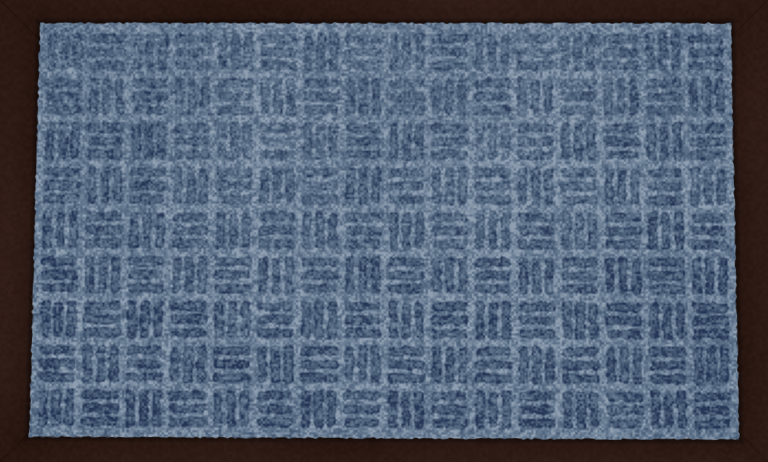
Give the GLSL for this pattern, as a Shadertoy shader.

```glsl
const vec2 TILES = vec2(16.0, 9.0);
const vec2 GRID_MARGIN = vec2(0.006, 0.016);   // plain pile around the tiles
const float BAR_PITCH = 0.30;
const vec2 BAR_HALF = vec2(0.43, 0.112);
const float BAR_ROUND = 0.07;
const float EDGE_WOBBLE = 0.07;
const float BAR_TONE = 0.35;
const float RIDGE_TONE = 0.70;
const float GRAIN = 0.95;
const float GRAIN_SCALE = 210.0;
const vec3 DEEP  = vec3(0.15, 0.21, 0.34);
const vec3 SLATE = vec3(0.28, 0.36, 0.46);
const vec3 STEEL = vec3(0.40, 0.48, 0.57);
const vec3 PALE  = vec3(0.56, 0.62, 0.69);
const vec3 RUBBER_DARK  = vec3(0.12, 0.055, 0.035);
const vec3 RUBBER_LIGHT = vec3(0.20, 0.12, 0.10);

float hash(vec2 p) {
    return fract(sin(dot(p, vec2(12.9898, 78.233))) * 43758.5453);
}

float noise(vec2 p) {
    vec2 i = floor(p), f = fract(p);
    f = f * f * (3.0 - 2.0 * f);
    return mix(mix(hash(i), hash(i + vec2(1, 0)), f.x),
               mix(hash(i + vec2(0, 1)), hash(i + vec2(1, 1)), f.x), f.y);
}

float roundBox(vec2 p, vec2 halfSize, float r) {
    vec2 q = abs(p) - halfSize + r;
    return length(max(q, 0.0)) + min(max(q.x, q.y), 0.0) - r;
}

// Signed distance to the nearest of three bars, turned in alternate tiles
float barDistance(vec2 cell, vec2 id) {
    vec2 p = cell - 0.5;
    if (mod(id.x + id.y, 2.0) < 0.5) p = p.yx;
    float bar = clamp(round(p.y / BAR_PITCH), -1.0, 1.0);
    p.y -= bar * BAR_PITCH;
    float trim = 0.03 * hash(id + bar * 7.3);
    return roundBox(p, BAR_HALF - vec2(trim, trim * 0.3), BAR_ROUND);
}

vec3 pileColor(float t) {
    vec3 c = mix(DEEP, SLATE, clamp(t * 3.0, 0.0, 1.0));
    c = mix(c, STEEL, clamp(t * 3.0 - 1.0, 0.0, 1.0));
    return mix(c, PALE, clamp(t * 3.0 - 2.0, 0.0, 1.0));
}

vec3 carpet(vec2 mat, vec2 p, float pixel) {
    vec2 g = (mat - GRID_MARGIN) / (1.0 - 2.0 * GRID_MARGIN) * TILES;
    vec2 id = floor(g);
    float wobble = noise(p * 90.0) - 0.5;
    float d = barDistance(fract(g), id) + EDGE_WOBBLE * wobble;
    vec2 outside = max(-g, g - TILES);
    d = max(d, max(outside.x, outside.y));

    // Relief is worn flatter towards the top and centre
    float wear = smoothstep(0.25, 0.85, mat.y) * (1.0 - 0.6 * abs(mat.x - 0.5));
    wear *= 0.6 + 0.5 * noise(p * 6.0);
    float soft = 0.025 + TILES.y * pixel * 0.5;
    float bar = 1.0 - smoothstep(-soft, soft, d);
    float rim = bar * (1.0 - smoothstep(0.0, 0.06, abs(d + 0.03)));

    float tone = mix(RIDGE_TONE, BAR_TONE, bar * (1.0 - 0.4 * wear));
    tone -= 0.12 * rim * (1.0 - 0.5 * wear);
    tone += 0.08 * (hash(id + 31.0) - 0.5) * bar;

    // Fibre speckle in two sizes, and broad shading
    float fibre = 0.6 * noise(p * GRAIN_SCALE) + 0.4 * noise(p * GRAIN_SCALE * 0.5 + 17.0);
    tone += GRAIN * (fibre - 0.5);
    tone += 0.10 * (noise(p * 5.0 + 4.0) - 0.5);
    tone += 0.06 - 0.22 * dot(mat - 0.5, mat - 0.5);
    return pileColor(tone);
}

vec3 rubber(vec2 p, float edge, float aspect) {
    float t = 0.25 + 0.5 * noise(p * 4.0 + 9.0);
    t += 0.35 * (noise(p * 150.0) - 0.5);
    t += 0.25 * smoothstep(0.0, 0.06, edge);
    // Mitred corner seams
    vec2 corner = min(p, vec2(aspect, 1.0) - p);
    t -= 0.25 * (1.0 - smoothstep(0.001, 0.005, abs(corner.x - corner.y)));
    vec3 c = mix(RUBBER_DARK, RUBBER_LIGHT, clamp(t, 0.0, 1.0));
    return c * mix(0.6, 1.0, smoothstep(0.0, 0.014, edge));
}

void mainImage(out vec4 fragColor, in vec2 fragCoord) {
    vec2 uv = fragCoord / iResolution.xy;
    float aspect = iResolution.x / iResolution.y;
    float pixel = 1.0 / iResolution.y;
    vec2 p = vec2(uv.x * aspect, uv.y);

    // Slightly tapered mat outline
    float left = mix(0.037, 0.053, uv.y);
    float right = mix(0.963, 0.951, uv.y);
    float bottom = mix(0.055, 0.048, uv.x);
    float top = 0.950;
    vec2 mat = (uv - vec2(left, bottom)) / vec2(right - left, top - bottom);

    vec2 away = (abs(mat - 0.5) - 0.5) * vec2((right - left) * aspect, top - bottom);
    float edge = max(away.x, away.y);
    float ragged = edge + 0.004 * (noise(p * 120.0) - 0.5);
    float cover = 1.0 - smoothstep(-pixel, pixel, ragged);
    vec3 color = mix(rubber(p, edge, aspect), carpet(mat, p, pixel), cover);
    fragColor = vec4(color, 1.0);
}
```
